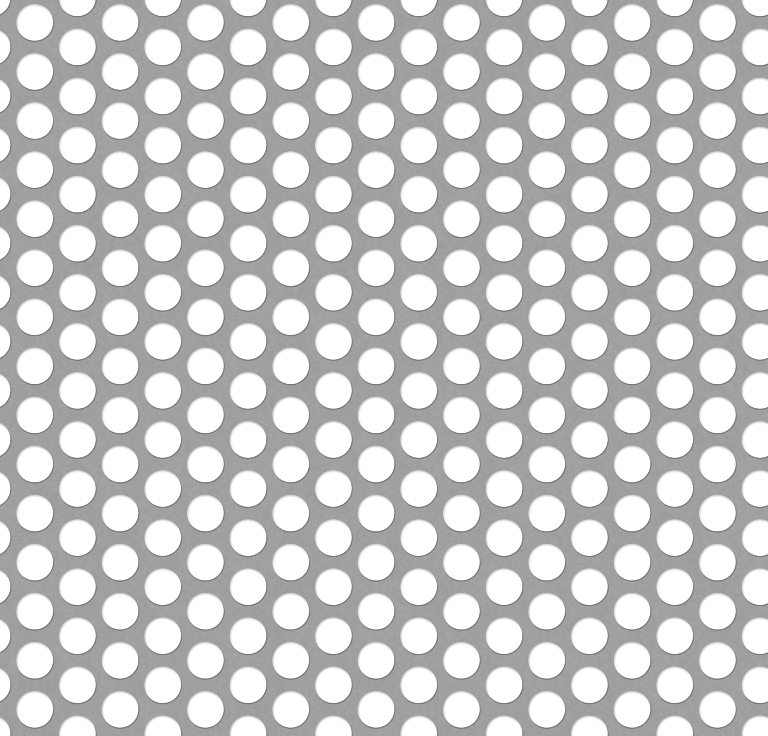
Write a Shadertoy shader that draws this texture.

```glsl
// Perforated grey metal sheet: staggered round holes, 18 columns by 15 rows, with shaded rims.

float hash(vec2 p) {
    return fract(sin(dot(p, vec2(12.9898, 78.233))) * 43758.5453);
}

// Value noise that wraps after a whole number of cells
float wrappedNoise(vec2 uv, vec2 cells) {
    vec2 p = uv * cells;
    vec2 i = floor(p);
    vec2 f = smoothstep(0.0, 1.0, p - i);
    vec2 lo = mod(i, cells);
    vec2 hi = mod(i + 1.0, cells);
    return mix(mix(hash(lo), hash(vec2(hi.x, lo.y)), f.x),
               mix(hash(vec2(lo.x, hi.y)), hash(hi), f.x), f.y);
}

// Offset from the nearest hole centre, in units of the row pitch
vec2 nearestHole(vec2 uv, float columnPitch) {
    vec2 p = uv * vec2(9.0, 15.0) - vec2(0.4065, 0.544);
    vec2 pairSize = vec2(2.0 * columnPitch, 1.0);
    vec2 a = (fract(p + 0.5) - 0.5) * pairSize;
    vec2 b = (fract(p) - 0.5) * pairSize;
    return dot(a, a) < dot(b, b) ? a : b;
}

void mainImage(out vec4 fragColor, in vec2 fragCoord) {
    vec2 uv = fragCoord / iResolution.xy;
    float columnPitch = iResolution.x / iResolution.y * 15.0 / 18.0;
    float pixel = 15.0 / iResolution.y;

    vec2 offset = nearestHole(uv, columnPitch);
    float edge = length(offset) - 0.373;
    float lowerRight = dot(offset / max(length(offset), 0.001), normalize(vec2(0.5, -0.85)));

    // Metal with fine grain and faint broad mottling
    float grain = wrappedNoise(uv, vec2(384.0, 368.0)) - 0.5;
    float mottle = wrappedNoise(uv, vec2(36.0, 30.0)) - 0.5;
    float metal = 0.627 + 0.035 * grain + 0.012 * mottle;

    // Thin shadow line outside the lower right rim
    float line = 1.0 - smoothstep(0.015, 0.015 + pixel, edge);
    metal -= 0.16 * line * smoothstep(-0.1, 0.8, lowerRight);

    // White opening, softly greyed inside the upper left rim
    float innerShade = smoothstep(-0.055, 0.0, edge) * smoothstep(-0.3, 0.8, -lowerRight);
    float opening = 1.0 - 0.2 * innerShade;

    float hole = 1.0 - smoothstep(-0.5 * pixel, 0.5 * pixel, edge);
    fragColor = vec4(vec3(mix(metal, opening, hole)), 1.0);
}
```
